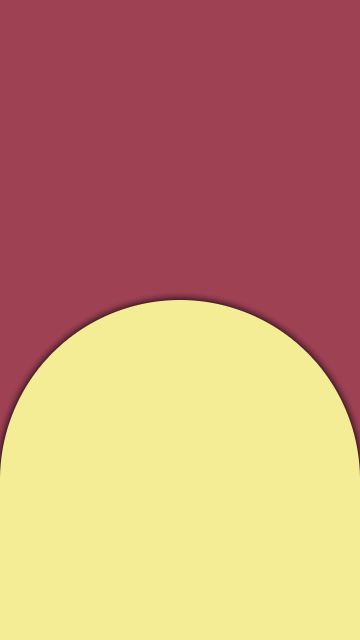
Reproduce this background procedurally as a Shadertoy shader.

```glsl
const vec3 WALL_ROSE = vec3(0.62, 0.255, 0.325);
const vec3 ARCH_YELLOW = vec3(0.96, 0.93, 0.59);
const vec3 SHADOW_PLUM = vec3(0.04, 0.0, 0.04);

// Signed distance to a round-topped arch that extends downwards without end
float archDistance(vec2 point, vec2 centre, float radius) {
    vec2 offset = point - centre;
    offset.y = max(offset.y, 0.0);
    return length(offset) - radius;
}

// Soft falloff, strongest at the edge and gone at the given width
float edgeShadow(float distanceOut, float width, float strength) {
    float fade = clamp(1.0 - distanceOut / width, 0.0, 1.0);
    return strength * fade * fade;
}

// Antialiased coverage of the inside of a shape
float coverage(float signedDistance, float pixel) {
    return clamp(0.5 - signedDistance / pixel, 0.0, 1.0);
}

void mainImage(out vec4 fragColor, in vec2 fragCoord) {
    // Canvas width is one unit
    float pixel = 1.0 / iResolution.x;
    vec2 point = fragCoord * pixel;
    vec2 archCentre = vec2(0.5, 0.25 * iResolution.y * pixel);
    float arch = archDistance(point, archCentre, 0.5);

    // Wall, shadow, then the arch on top
    float shadow = edgeShadow(max(arch, 0.0), 0.027, 0.58);
    vec3 colour = mix(WALL_ROSE, SHADOW_PLUM, shadow);
    colour = mix(colour, ARCH_YELLOW, coverage(arch, pixel));

    fragColor = vec4(colour, 1.0);
}
```
